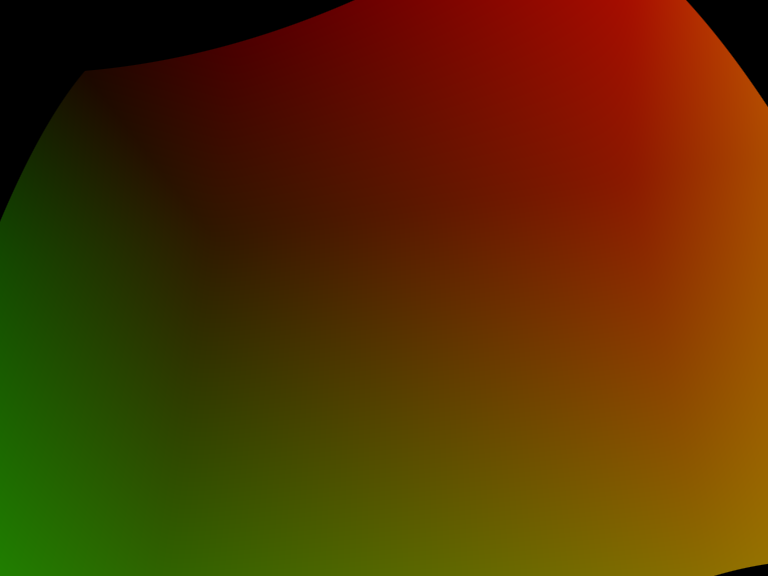
Give the GLSL for this background, as a Shadertoy shader.

```glsl
// A red and green colour field folded like the inside of a box, on black.
// Linear ramps cover the back panel; soft hinges bend them along the creases
// of the side and top panels, and parabolic arcs trim the outline.

// Zero for negative x, x for positive x, with a rounded bend
float hinge(float x) {
    return 0.5 * (x + sqrt(x * x + 0.0006));
}

// Parabola through the origin with the given slope and bend
float arc(float d, float slope, float bend) {
    return d * (slope + bend * d);
}

// Antialiased coverage of the positive side of an edge
float cover(float edge) {
    return clamp(edge / fwidth(edge) + 0.5, 0.0, 1.0);
}

vec2 foldedRamp(float x, float y) {
    // Creases around the back panel
    float leftCrease = 0.425 - 0.147 * y;
    float rightCrease = 1.094 + 0.19 * hinge(y - 0.3125);
    float topCrease = 0.456 - 0.131 * x;

    // Distances into the panels; left and top meet along a diagonal crease
    float left = hinge(leftCrease - x);
    float top = hinge(topCrease - y);
    float right = hinge(x - rightCrease);
    float corner = min(left, top / 1.2);
    left -= corner;
    top -= 1.2 * corner;

    float across = (x - leftCrease) / (rightCrease - leftCrease);
    float red = 0.183 + 0.36 * across
              + 0.173 * left + 0.23 * corner + 0.346 * top;
    float green = 0.09 + (0.518 - 0.03 * x) * (y - topCrease)
                + (0.64 - 0.19 * y) * left + 0.39 * corner
                + (1.09 - 0.9 * y) * right
                + mix(0.22, 0.35, clamp(across, 0.0, 1.0)) * top;
    return clamp(vec2(red, green), 0.0, 1.0);
}

float outline(float x, float y) {
    float inward = 0.1476 - x;
    float topArc = 0.123 - arc(-inward, 0.085, 0.38);
    float leftArc = 0.123 + arc(max(inward, 0.0), 1.17, 4.09)
                  + 1.17 * min(inward, 0.0);
    float rightArc = arc(max(x - 1.191, -0.17), 1.09, 1.515);
    float bottomArc = 1.0 - arc(x - 1.2396, 0.30, -0.806);
    return cover(y - topArc) * cover(y - leftArc)
         * cover(y - rightArc) * cover(bottomArc - y);
}

void mainImage(out vec4 fragColor, in vec2 fragCoord) {
    // x spans 0 to 4/3; y runs down from the top edge, 0 to 1
    vec2 uv = fragCoord / iResolution.xy;
    float x = uv.x * 4.0 / 3.0;
    float y = 1.0 - uv.y;

    vec2 redGreen = foldedRamp(x, y) * outline(x, y);
    fragColor = vec4(redGreen, 0.0, 1.0);
}
```
